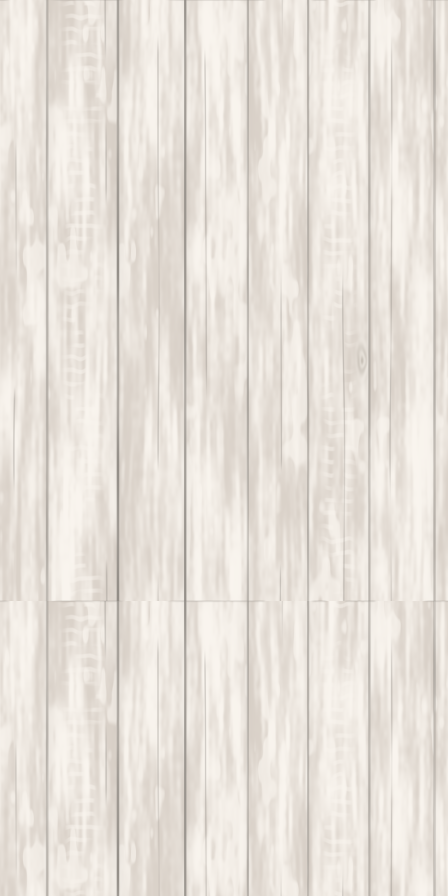
This texture is drawn by a WebGL 1 fragment shader. Its source:

```glsl
precision highp float;
uniform vec2 u_resolution;

const float TILE_HEIGHT = 0.671;   // fraction of the canvas height
const float BOARD_WIDTH = 0.1455;  // fraction of the canvas width
const float FIRST_SEAM = 0.104;
const vec3 PAINT = vec3(0.975, 0.957, 0.932);
const vec3 BARE_WOOD = vec3(0.855, 0.822, 0.788);
const vec3 SEAM = vec3(0.56, 0.54, 0.515);
const vec3 KNOT = vec3(0.73, 0.70, 0.66);

float hash(vec2 p) {
  vec3 q = fract(vec3(p.xyx) * 0.1031);
  q += dot(q, q.yzx + 33.33);
  return fract((q.x + q.y) * q.z);
}

float noise(vec2 p) {
  vec2 cell = floor(p);
  vec2 f = fract(p);
  f = f * f * (3.0 - 2.0 * f);
  float low = mix(hash(cell), hash(cell + vec2(1.0, 0.0)), f.x);
  float high = mix(hash(cell + vec2(0.0, 1.0)), hash(cell + vec2(1.0, 1.0)), f.x);
  return mix(low, high, f.y);
}

// Board coordinate: integers lie on seams, spacing drifts slightly
float boardCoord(float x) {
  float drift = 0.005 + 0.0135 * cos(6.2832 * (x - 0.40));
  return (x - drift - FIRST_SEAM) / BOARD_WIDTH;
}

// Long vertical fibres at three scales, 0 is bare and 1 is painted
float grain(vec2 p, float seed) {
  vec2 offset = vec2(seed * 17.3, seed * 31.7);
  p.x += 0.010 * (noise(p * vec2(9.0, 5.0) + offset) - 0.5);
  float fine = noise(p * vec2(125.0, 13.0) + offset);
  float medium = noise(p * vec2(62.0, 7.0) + offset + 40.0);
  float broad = noise(p * vec2(13.0, 4.0) + offset + 80.0);
  float fleck = noise(p * vec2(140.0, 70.0) + offset + 120.0);
  return 0.32 * fine + 0.30 * medium + 0.28 * broad + 0.10 * fleck;
}

// Ragged flakes of thick paint gathered in patches
float flakes(vec2 p, float seed) {
  vec2 offset = vec2(seed * 11.9, seed * 23.1) + 200.0;
  float patches = noise(p * vec2(16.0, 6.0) + offset);
  float chips = noise(p * vec2(75.0, 30.0) + offset);
  return smoothstep(0.62, 0.74, 0.55 * patches + 0.45 * chips);
}

// Short saw marks across the middle of a board
float sawMarks(vec2 p, float across, float seed) {
  float row = p.y * 46.0 + 0.35 * noise(vec2(p.x * 50.0, p.y * 20.0));
  float mark = 1.0 - smoothstep(0.08, 0.24, abs(fract(row) - 0.5));
  float reach = 1.0 - smoothstep(0.12, 0.36, abs(across - 0.5));
  float wear = smoothstep(0.35, 0.7, noise(vec2(p.x * 45.0 + seed, p.y * 32.0)));
  return mark * reach * wear;
}

// Line with a soft edge never thinner than a pixel
float line(float distanceToLine, float halfWidth, float pixel) {
  float blur = max(pixel, halfWidth);
  return 1.0 - smoothstep(halfWidth - 0.5 * blur, halfWidth + blur, distanceToLine);
}

float knot(vec2 p, vec2 centre, vec2 radius) {
  float r = length((p - centre) / radius);
  float rings = 0.7 + 0.3 * sin(r * 11.0 + 3.0 * noise(p * 60.0));
  return exp(-1.6 * r * r) * rings;
}

void main() {
  vec2 uv = gl_FragCoord.xy / u_resolution;
  float pixel = 1.0 / u_resolution.x;
  float down = (1.0 - uv.y) / TILE_HEIGHT;
  vec2 p = vec2(uv.x, fract(down));

  float b = boardCoord(p.x);
  float board = floor(b);
  float across = fract(b);
  float seed = board + 3.0;

  // Weathered paint
  float cover = grain(p, seed) + 0.07 * (hash(vec2(seed, 5.0)) - 0.5);
  vec3 color = mix(BARE_WOOD, PAINT, smoothstep(0.20, 0.76, cover));
  color = mix(color, PAINT, 0.65 * flakes(p, seed));

  // Saw marks on every fourth board
  float sawn = 1.0 - step(0.5, mod(board, 4.0));
  color = mix(color, PAINT, 0.5 * sawn * sawMarks(p, across, seed));
  color = mix(color, KNOT, 0.75 * knot(p, vec2(0.808, 0.60), vec2(0.016, 0.038)));

  // One broken hairline crack in each board
  float crackX = 0.2 + 0.6 * hash(vec2(seed, 9.0)) + 0.05 * noise(vec2(seed, p.y * 4.0));
  float crack = line(abs(across - crackX) * BOARD_WIDTH, 0.0010, pixel);
  crack *= smoothstep(0.48, 0.75, noise(vec2(seed * 7.0, p.y * 7.0)));
  color = mix(color, SEAM, 0.38 * crack);

  // Seams, deepest left of the centre, with soft shading beside them
  float seamId = floor(b + 0.5);
  float seamDistance = abs(b - seamId) * BOARD_WIDTH;
  float depth = 0.52 + 0.40 * exp(-(seamId - 1.5) * (seamId - 1.5));
  depth *= 0.70 + 0.45 * noise(vec2(seamId * 13.0 + 50.0, p.y * 9.0));
  float shade = 0.17 * exp(-seamDistance / 0.008);
  color = mix(color, SEAM, depth * max(line(seamDistance, 0.0022, pixel), shade));

  // Faint broken butt joint where the boards start again
  float joint = line(min(p.y, 1.0 - p.y) * TILE_HEIGHT * 2.0, 0.0015, pixel);
  joint *= smoothstep(0.35, 0.7, noise(vec2(p.x * 28.0, 3.0)));
  color = mix(color, SEAM, 0.22 * joint);

  gl_FragColor = vec4(color, 1.0);
}
```
